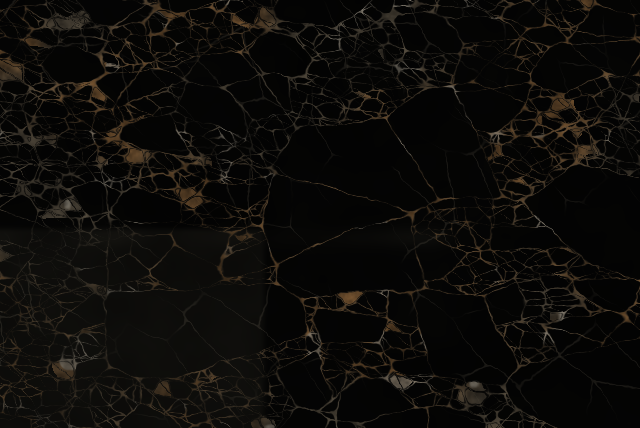
Reproduce this texture procedurally as a WebGL 2 fragment shader.

```glsl
#version 300 es
precision highp float;
// Black brecciated marble: dark angular clasts in a web of grey and ochre veins.

#define COARSE_SCALE 4.6
#define MEDIUM_SCALE 10.5
#define FINE_SCALE 25.0
#define SLIVER_SCALE 14.0
#define COARSE_SOLID 0.31
#define MEDIUM_SOLID 0.36
#define VEIN_MAX 0.0022
#define STONE vec3(0.014, 0.014, 0.012)
#define GREY_VEIN vec3(0.25, 0.225, 0.185)
#define OCHRE vec3(0.37, 0.265, 0.155)
#define CALCITE vec3(0.50, 0.48, 0.44)
#define HAZE vec3(0.038, 0.036, 0.029)

uniform vec2 u_resolution;
out vec4 fragColor;

float hash(vec2 p) {
    return fract(sin(dot(p, vec2(127.1, 311.7))) * 43758.545);
}

vec2 hash2(vec2 p) {
    return vec2(hash(p), hash(p + vec2(37.3, 91.7)));
}

float noise(vec2 p) {
    vec2 i = floor(p), f = fract(p);
    f = f * f * (3.0 - 2.0 * f);
    return mix(mix(hash(i), hash(i + vec2(1, 0)), f.x),
               mix(hash(i + vec2(0, 1)), hash(i + vec2(1, 1)), f.x), f.y);
}

float fbm(vec2 p) {
    return 0.55 * noise(p) + 0.3 * noise(p * 2.1 + 7.3) + 0.15 * noise(p * 4.3 + 19.1);
}

mat2 rotation(float a) {
    return mat2(cos(a), sin(a), -sin(a), cos(a));
}

// x: distance to the cell border, with corners rounded more for a low sharpness; y: cell id
vec2 shards(vec2 p, float sharpness) {
    vec2 cell = floor(p), f = fract(p), nearest = vec2(0), nearestCell = vec2(0);
    float best = 1e3;
    for (int y = -1; y <= 1; y++)
    for (int x = -1; x <= 1; x++) {
        vec2 g = vec2(x, y);
        vec2 r = g + hash2(cell + g) - f;
        float d = dot(r, r);
        if (d < best) { best = d; nearest = r; nearestCell = g; }
    }
    float sum = 1e-9;
    for (int y = -2; y <= 2; y++)
    for (int x = -2; x <= 2; x++) {
        vec2 g = nearestCell + vec2(x, y);
        vec2 r = g + hash2(cell + g) - f;
        vec2 across = r - nearest;
        if (dot(across, across) > 1e-5)
            sum += exp(-sharpness * dot(0.5 * (nearest + r), normalize(across)));
    }
    return vec2(-log(sum) / sharpness, hash(cell + nearestCell + 53.7));
}

void main() {
    vec2 uv = gl_FragCoord.xy / u_resolution;
    vec2 p = gl_FragCoord.xy / u_resolution.y;
    float aa = 0.65 / u_resolution.y;

    // Bent and ragged coordinates, stretched sideways
    vec2 q = p + 0.035 * (vec2(fbm(p * 5.0), fbm(p * 5.0 + 31.0)) - 0.5);
    q += 0.011 * (vec2(fbm(p * 45.0), fbm(p * 45.0 + 57.0)) - 0.5);
    vec2 s = rotation(0.1) * q * vec2(0.74, 1.2);

    // Clasts of three sizes, the smallest also split by slanting slivers
    float fill = smoothstep(0.4, 0.85, noise(p * 13.0 + 3.0));
    vec2 coarse = shards(s * COARSE_SCALE + 4.2, 50.0);
    vec2 medium = shards(rotation(0.3) * s * MEDIUM_SCALE + 11.0, mix(40.0, 18.0, fill));
    vec2 fine = shards(rotation(-0.3) * s * FINE_SCALE + 23.0, mix(28.0, 11.0, fill));
    vec2 sliver = shards(rotation(0.6) * q * vec2(0.7, 1.5) * SLIVER_SCALE + 37.0, 40.0);
    float d = coarse.x / COARSE_SCALE, pocket = 0.0;
    if (coarse.y > COARSE_SOLID) {
        d = min(d, medium.x / MEDIUM_SCALE);
        if (medium.y > MEDIUM_SOLID) {
            d = min(d, fine.x / FINE_SCALE);
            d = min(d, sliver.x / SLIVER_SCALE + 0.0012 * noise(p * 21.0));
            pocket = step(mix(0.97, 0.74, fill), fine.y) * step(0.4, sliver.y);
        }
    }

    // Vein coverage, thickness and broken strength; pockets fill whole shards
    float width = mix(0.0001, VEIN_MAX, pow(fbm(p * 23.0 + 9.0), 1.4));
    float vein = 1.0 - smoothstep(width - aa, width + aa, d);
    pocket *= smoothstep(0.0, 2.0 * aa, d);
    float body = max(smoothstep(0.0, 0.003, width - d), pocket);
    vein = max(vein, pocket);
    float strength = 0.6 * fbm(p * 8.0 + 41.0) + 0.4 * noise(p * 36.0 + 13.0);
    strength = mix(0.16, 1.1, smoothstep(0.3, 0.68, strength));
    strength = mix(strength, 1.0, body * 0.7);

    // Vein colour: grey threads, ochre pockets, rare pale flecks
    float warmth = smoothstep(0.3, 0.6, fbm(p * 4.0 + 63.0) + 0.12 * (uv.x - 0.5));
    vec3 mineral = mix(GREY_VEIN, OCHRE, warmth * mix(0.5, 1.0, body));
    float fleck = smoothstep(0.78, 0.86, noise(p * 19.0 + 81.0));
    mineral = mix(mineral, CALCITE, 0.7 * fleck);
    mineral *= mix(0.55, 1.4, fbm(p * 50.0 + 17.0));

    // Faint straight cracks and clouding inside the stone
    vec2 crack = shards(rotation(0.75) * q * vec2(5.0, 10.0) + 70.0, 60.0);
    float hairline = 1.0 - smoothstep(0.0, 0.0025, crack.x / 7.5);
    hairline *= smoothstep(0.42, 0.7, fbm(p * 7.0 + 29.0));
    vec3 color = STONE * mix(0.5, 1.5, fbm(p * 7.0 + 5.0));
    color += 0.09 * hairline * vec3(1.0, 0.92, 0.78);

    // Hazier slab at the lower left and a soft band along its joint
    float slab = (1.0 - smoothstep(0.405, 0.42, uv.x)) * (1.0 - smoothstep(0.455, 0.475, uv.y));
    float band = exp(-pow((uv.y - 0.445) / 0.025, 2.0)) * smoothstep(0.4, 0.75, fbm(vec2(p.x * 3.0, 8.0)));
    color += HAZE * (slab + band) * mix(0.7, 1.2, fbm(p * 11.0));

    color = mix(color, mineral, min(vein * strength, 1.0) * mix(1.0, 0.8, slab));
    fragColor = vec4(color, 1.0);
}
```
